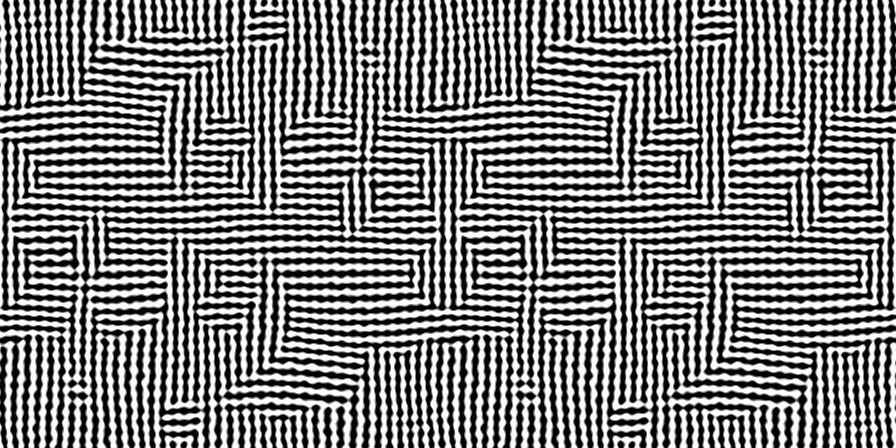
A Shadertoy shader for this pattern:

```glsl
const float TAU = 6.28318;
const float STRIPES = 40.0;     // stripe pairs per canvas height
const float BEAD = 0.36;        // strength of the crossing wave
const float SWELL = 0.045;      // local drift between dark and light
const float EDGE_WIDTH = 0.005; // soft edge, in canvas heights
const vec3 INK = vec3(0.015);
const vec3 PAPER = vec3(0.985);

float hash(vec2 v) {
    return fract(sin(dot(v, vec2(12.9898, 78.233))) * 43758.5453);
}

// Sum of waves with random whole frequencies, so it repeats every unit
float waveSum(vec2 p, vec2 lowest, vec2 highest, float seed, float phase) {
    const int COUNT = 8;
    float sum = 0.0;
    for (int i = 0; i < COUNT; i++) {
        vec2 id = vec2(float(i), seed);
        vec2 pick = vec2(hash(id), hash(id + 17.3));
        vec2 frequency = floor(mix(lowest, highest + 1.0, pick));
        sum += cos(TAU * dot(frequency, p) + phase);
    }
    return sum / sqrt(float(COUNT));
}

// Odd waves: broad ones tilt the stripes, fine ones make them wobble
float bend(vec2 p, float seed) {
    float tilt = waveSum(p, vec2(-4.0), vec2(4.0), seed, 0.25 * TAU);
    float wobble = waveSum(p, vec2(-30.0), vec2(30.0), seed + 5.0, 0.25 * TAU);
    return 1.3 * tilt + 0.36 * wobble;
}

// 1 where stripes stand upright, 0 where they lie flat
float uprightShare(vec2 p) {
    float tall = waveSum(p, vec2(1.0, -2.0), vec2(5.0, 2.0), 2.0, 0.0);
    float wide = waveSum(p, vec2(-2.0, 1.0), vec2(2.0, 5.0), 13.0, 0.0);
    float rough = waveSum(p, vec2(-10.0), vec2(10.0), 27.0, 0.0);
    return smoothstep(-0.45, 0.45, tall - wide + 0.25 * rough);
}

// Approximate signed distance to the stripe edges
float stripeDistance(vec2 p) {
    float upright = uprightShare(p);
    vec2 weight = mix(vec2(BEAD, 1.0), vec2(1.0, BEAD), upright);
    vec2 phase = TAU * STRIPES * p + vec2(bend(p, 21.0), bend(p, 34.0));
    float swell = SWELL * waveSum(p, vec2(-14.0), vec2(14.0), 45.0, 0.0);
    float height = dot(weight, cos(phase)) + swell;
    float slope = length(weight * sin(phase));
    return height / (TAU * STRIPES * max(slope, 0.4));
}

void mainImage(out vec4 fragColor, in vec2 fragCoord) {
    vec2 p = (fragCoord - 0.5 * iResolution.xy) / iResolution.y;
    float coverage = clamp(0.5 + stripeDistance(p) / EDGE_WIDTH, 0.0, 1.0);
    fragColor = vec4(mix(INK, PAPER, coverage), 1.0);
}
```
